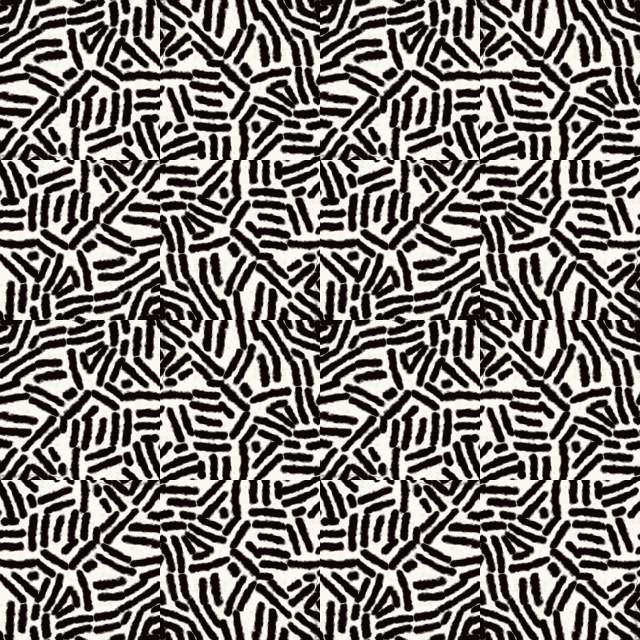
Reproduce this pattern procedurally as a Shadertoy shader.

```glsl
// Hand-inked bundles of short parallel strokes on paper, in square tiles turned by quarter turns.

const float TILES = 4.0;          // tiles across and down
const float CELLS = 5.0;          // stroke bundles along a tile side
const float SPACING = 0.39;       // between strokes of a bundle, in cells
const float HALF_WIDTH = 0.122;   // of a stroke, in cells
const float MAX_REACH = 0.75;     // longest half stroke, in cells
const float BLEED = 0.042;        // softness of the ink edge, in cells

const vec3 INK = vec3(0.06, 0.02, 0.02);
const vec3 PAPER = vec3(0.985, 0.98, 0.95);
const vec3 SMUDGE = vec3(0.62, 0.59, 0.55);

float hash(vec2 p) {
    return fract(sin(dot(p, vec2(127.1, 311.7))) * 43758.5453);
}

float noise(vec2 p) {
    vec2 i = floor(p), f = fract(p);
    f = f * f * (3.0 - 2.0 * f);
    float low = mix(hash(i), hash(i + vec2(1, 0)), f.x);
    float high = mix(hash(i + vec2(0, 1)), hash(i + vec2(1, 1)), f.x);
    return mix(low, high, f.y);
}

vec2 bundleCentre(vec2 cell) {
    vec2 jitter = vec2(hash(cell + 3.7), hash(cell + 19.3)) - 0.5;
    return cell + 0.5 + 0.7 * jitter;
}

// Distance to one stroke, trimmed where neighbouring bundles begin
float strokeDistance(vec2 p, vec2 cell, vec2 centre, float angle, float index) {
    vec2 seed = cell + 7.1 * index;
    angle += 0.2 * (hash(seed + 41.0) - 0.5);
    vec2 along = vec2(cos(angle), sin(angle));
    vec2 across = vec2(-along.y, along.x);
    float offset = (index + hash(cell + 53.0)) * SPACING;
    vec2 local = vec2(dot(p - centre, along), dot(p - centre, across) - offset);
    if (abs(local.y) > 0.4) return 1.0;

    float margin = mix(0.02, 0.16, hash(seed + 67.0));
    float start = -MAX_REACH, end = MAX_REACH;
    for (int y = -1; y <= 1; y++)
    for (int x = -1; x <= 1; x++) {
        if (x == 0 && y == 0) continue;
        vec2 gap = bundleCentre(cell + vec2(x, y)) - centre;
        float span = length(gap);
        vec2 dir = gap / span;
        float slope = dot(along, dir);
        float room = 0.5 * span - margin - offset * dot(across, dir);
        if (slope >= 0.0) end = min(end, room / max(slope, 1e-4));
        else start = max(start, room / min(slope, -1e-4));
    }
    if (end - start < 0.1) return 1.0;
    local.x -= clamp(local.x, start, end);
    return length(local) - HALF_WIDTH;
}

// Nearest stroke among the surrounding bundles
float inkDistance(vec2 p) {
    vec2 base = floor(p);
    float nearest = 1.0;
    for (int y = -1; y <= 1; y++)
    for (int x = -1; x <= 1; x++) {
        vec2 cell = base + vec2(x, y);
        vec2 centre = bundleCentre(cell);
        float turn = 0.5 * mod(cell.x + cell.y, 2.0) + 0.65 * hash(cell + 29.0);
        for (int k = -2; k <= 1; k++)
            nearest = min(nearest, strokeDistance(p, cell, centre, 3.14159 * turn, float(k)));
    }
    return nearest;
}

// Four orientations of one tile fill each two by two block
vec2 turnTile(vec2 q, vec2 id) {
    if (mod(id.y, 2.0) < 0.5) q = -q;
    if (mod(id.x, 2.0) > 0.5) q = vec2(-q.y, q.x);
    return q;
}

// Broken grey streak along part of a tile's lower edge
float edgeSmudge(vec2 tile) {
    float line = 1.0 - smoothstep(0.006, 0.016, abs(tile.y - 0.024));
    float run = 1.0 - smoothstep(0.38, 0.42, tile.x);
    return line * run * smoothstep(0.2, 0.6, noise(tile * vec2(60.0, 130.0)));
}

void mainImage(out vec4 fragColor, in vec2 fragCoord) {
    vec2 grid = fragCoord / iResolution.xy * TILES;
    vec2 tile = turnTile(fract(grid) - 0.5, floor(grid)) + 0.5;
    vec2 p = tile * CELLS;

    // Bent, rough-edged strokes
    vec2 bent = p + 0.1 * sin(2.2 * p.yx + vec2(0.4, 2.1));
    float d = inkDistance(bent + 11.0);
    d += 0.05 * (noise(p * 6.0) - 0.5) + 0.035 * (noise(p * 15.0) - 0.5);

    // Mottled paper with ink on top
    float grain = 0.6 * noise(p * 9.0) + 0.4 * noise(p * 22.0);
    vec3 color = PAPER - vec3(0.04, 0.05, 0.07) * smoothstep(0.45, 0.9, grain);
    color = mix(color, SMUDGE, 0.75 * edgeSmudge(tile));
    float pixel = TILES * CELLS / iResolution.y;
    float soft = max(BLEED, 0.7 * pixel);
    color = mix(color, INK, 1.0 - smoothstep(-soft, soft, d));
    fragColor = vec4(color, 1.0);
}
```
